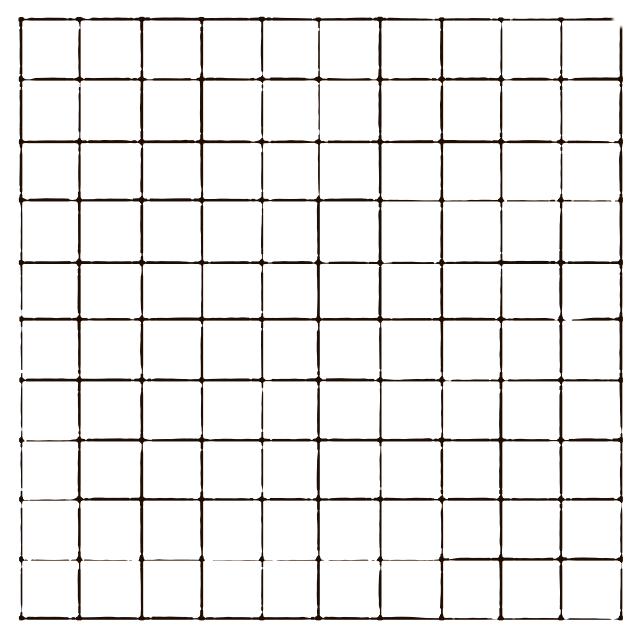
Reproduce this pattern procedurally as a WebGL 2 fragment shader.

```glsl
#version 300 es
precision highp float;
// Draws a worn, hand-inked grid of ten by ten squares in dark brown on white.

uniform vec2 u_resolution;
out vec4 fragColor;

const int LINES = 11;
const float HALF_WIDTH = 0.0023;
const vec3 PAPER = vec3(1.0);
const vec3 INK = vec3(0.115, 0.05, 0.008);

// Slightly uneven line positions, left to right and bottom to top
const float COLUMNS[LINES] = float[LINES](
    0.0326, 0.1237, 0.2214, 0.3151, 0.4089, 0.4974,
    0.5938, 0.6901, 0.7826, 0.8763, 0.9701);
const float ROWS[LINES] = float[LINES](
    0.0339, 0.1263, 0.2200, 0.3125, 0.4063, 0.5013,
    0.5898, 0.6875, 0.7786, 0.8763, 0.9701);

// Thin stretch of each line: start, end, share of the width lost
const vec3 COLUMN_THIN[LINES] = vec3[LINES](
    vec3(0.0, 0.68, 0.4), vec3(0.7, 1.0, 0.2), vec3(0.0, 0.1, 0.1),
    vec3(0.3, 0.7, 0.2), vec3(0.0, 1.0, 0.3), vec3(0.69, 1.0, 0.4),
    vec3(0.1, 0.5, 0.25), vec3(0.1, 0.4, 0.2), vec3(0.5, 1.0, 0.25),
    vec3(0.7, 1.0, 0.25), vec3(0.0, 0.35, 0.2));
const vec3 ROW_THIN[LINES] = vec3[LINES](
    vec3(0.66, 1.0, 0.4), vec3(0.0, 0.69, 0.68), vec3(0.0, 0.11, 0.65),
    vec3(0.0, 0.11, 0.55), vec3(0.6, 1.0, 0.2), vec3(0.87, 0.91, 0.6),
    vec3(0.5, 0.7, 0.2), vec3(0.59, 1.0, 0.5), vec3(0.9, 1.0, 0.2),
    vec3(0.5, 0.7, 0.15), vec3(0.6, 0.9, 0.15));

float hash(float n) {
    n = fract(n * 0.1031);
    n *= n + 33.33;
    return fract(n * (n + n));
}

float noise(float x) {
    float cell = floor(x);
    float f = fract(x);
    return mix(hash(cell), hash(cell + 1.0), f * f * (3.0 - 2.0 * f));
}

// Share of a pixel centred on x that lies between two edges
float coverage(float x, float low, float high, float pixel) {
    float overlap = min(x + 0.5 * pixel, high) - max(x - 0.5 * pixel, low);
    return clamp(overlap / pixel, 0.0, 1.0);
}

float nearest(float x, float marks[LINES]) {
    float gap = 1.0;
    for (int i = 0; i < LINES; i++) gap = min(gap, abs(x - marks[i]));
    return gap;
}

// One ink line; its positive side is ragged, its negative side nearly straight
float stroke(float across, float along, float crossing, vec3 thin, float seed,
             float pixel) {
    float fade = smoothstep(thin.x - 0.02, thin.x + 0.02, along)
               * (1.0 - smoothstep(thin.y - 0.02, thin.y + 0.02, along));
    float knot = 1.0 - smoothstep(0.002, 0.0055, crossing);
    float nearKnot = smoothstep(0.004, 0.007, crossing)
                   * (1.0 - smoothstep(0.012, 0.026, crossing));

    // Broad swelling, fine raggedness and bites beside the crossings
    float swell = noise(along * 24.0 + seed) - 0.5;
    float ragged = noise(along * 110.0 + seed * 1.7);
    float bite = smoothstep(0.45, 0.8, noise(along * 190.0 + seed * 2.3));
    float loss = 0.0007 * ragged + 0.0016 * bite * nearKnot
               + 2.0 * HALF_WIDTH * thin.z * fade;

    float high = HALF_WIDTH + 0.0012 * swell - loss * (1.0 - 0.7 * knot)
               + 0.0011 * knot;
    float low = -HALF_WIDTH + 0.0005 * bite * nearKnot - 0.0009 * knot;
    return coverage(across, low, high, pixel);
}

void main() {
    vec2 p = gl_FragCoord.xy / u_resolution;
    vec2 pixel = 1.0 / u_resolution;
    vec2 crossing = vec2(nearest(p.x, COLUMNS), nearest(p.y, ROWS));

    // Lines end at the outer frame
    int last = LINES - 1;
    float insideX = coverage(p.x, COLUMNS[0] - HALF_WIDTH,
                             COLUMNS[last] + HALF_WIDTH, pixel.x);
    float insideY = coverage(p.y, ROWS[0] - HALF_WIDTH,
                             ROWS[last] + HALF_WIDTH, pixel.y);

    float ink = 0.0;
    for (int i = 0; i < LINES; i++) {
        float seed = 37.0 * float(i) + 11.0;
        float column = stroke(COLUMNS[i] - p.x, p.y, crossing.y,
                              COLUMN_THIN[i], seed, pixel.x);
        float row = stroke(p.y - ROWS[i], p.x, crossing.x,
                           ROW_THIN[i], seed + 503.0, pixel.y);
        ink = max(ink, max(column * insideY, row * insideX));
    }

    // Rubbed-out upper right corner
    vec2 corner = vec2(COLUMNS[last], ROWS[last]);
    ink *= smoothstep(0.008, 0.018, length(p - corner));

    fragColor = vec4(mix(PAPER, INK, ink), 1.0);
}
```
